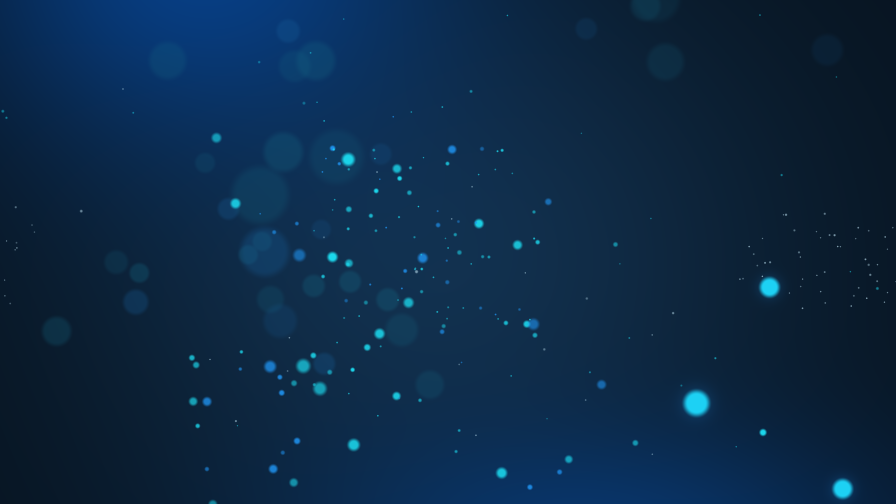
This background is drawn by a WebGL 1 fragment shader. Its source:

```glsl
precision highp float;
// Deep blue backdrop with drifting light particles: soft elliptical glows
// form the gradient, then hashed layers of faint bokeh discs, glowing dots
// and fine specks are scattered around chosen centres.

uniform vec2 u_resolution;

// Backdrop colours
const vec3 NIGHT = vec3(0.025, 0.070, 0.115);
const vec3 SLATE = vec3(0.070, 0.190, 0.305);
const vec3 ROYAL = vec3(0.025, 0.260, 0.560);
const vec3 OCEAN = vec3(0.030, 0.225, 0.460);

// Particle colours
const vec3 TEAL = vec3(0.08, 0.42, 0.53);
const vec3 AZURE = vec3(0.09, 0.38, 0.62);
const vec3 CYAN = vec3(0.11, 0.88, 0.96);
const vec3 BLUE = vec3(0.12, 0.58, 0.95);
const vec3 PALE = vec3(0.72, 0.86, 0.92);

// Three large dots spaced along a parabolic arc: y = x + y*i + z*i*i
const vec3 ARC = vec3(0.20, 0.545, -0.315);
const float ARC_START = 1.382;
const float ARC_STEP = 0.145;

const int MAX_DOTS = 100;

vec2 hash2(float n) {
  vec3 q = fract(vec3(n) * vec3(0.1031, 0.1030, 0.0973));
  q += dot(q, q.yzx + 33.33);
  return fract((q.xx + q.yz) * q.zy);
}

// Elliptical gaussian falloff
float glow(vec2 p, vec2 centre, vec2 size) {
  vec2 d = (p - centre) / size;
  return exp(-dot(d, d));
}

// Disc coverage; softness is the faded share of the radius
float disc(vec2 p, vec2 centre, float radius, float softness) {
  float pixel = 1.0 / u_resolution.y;
  float inner = max(radius * (1.0 - softness) - 0.5 * pixel, 0.0);
  return 1.0 - smoothstep(inner, radius + 0.5 * pixel, length(p - centre));
}

// Scatter discs with a density that peaks at the centre.
// radii holds minimum and maximum; look holds softness and opacity.
vec3 scatter(vec3 colour, vec2 p, int count, float seed, vec2 centre,
             vec2 spread, vec2 radii, vec2 look, vec3 tintA, vec3 tintB) {
  for (int i = 0; i < MAX_DOTS; i++) {
    if (i >= count) break;
    float n = seed + float(i) * 3.0;
    vec2 place = centre + spread * (hash2(n) + hash2(n + 1.0) - 1.0);
    vec2 trait = hash2(n + 2.0);
    float radius = mix(radii.x, radii.y, trait.x * trait.x);
    float opacity = look.y * mix(0.55, 1.0, fract(trait.y * 7.0));
    vec3 tint = mix(tintA, tintB, step(0.68, trait.y));
    colour = mix(colour, tint, opacity * disc(p, place, radius, look.x));
  }
  return colour;
}

vec3 backdrop(vec2 p) {
  vec3 colour = mix(NIGHT, SLATE, glow(p, vec2(0.87, 0.48), vec2(0.72, 0.62)));
  colour = mix(colour, ROYAL, 0.90 * glow(p, vec2(0.40, 1.08), vec2(0.48, 0.38)));
  return mix(colour, OCEAN, 0.85 * glow(p, vec2(1.18, -0.06), vec2(0.58, 0.22)));
}

// Large dots with a slight halo
vec3 arcDots(vec3 colour, vec2 p) {
  for (int i = 0; i < 3; i++) {
    float k = float(i);
    vec2 place = vec2(ARC_START + ARC_STEP * k, dot(ARC, vec3(1.0, k, k * k)));
    float radius = i == 0 ? 0.030 : 0.023;
    colour = mix(colour, BLUE, 0.25 * glow(p, place, vec2(radius)));
    colour = mix(colour, mix(BLUE, CYAN, 0.8), disc(p, place, radius, 0.4));
  }
  return colour;
}

void main() {
  // Height runs from 0 to 1; width is normalised to a 16:9 frame
  vec2 p = gl_FragCoord.xy / u_resolution.y;
  p.x += 0.5 * (16.0 / 9.0 - u_resolution.x / u_resolution.y);
  vec3 colour = backdrop(p);

  // Faint bokeh, mostly left of the middle
  colour = scatter(colour, p, 26, 11.0, vec2(0.58, 0.53), vec2(0.56, 0.46),
                   vec2(0.022, 0.066), vec2(0.30, 0.30), TEAL, AZURE);
  colour = scatter(colour, p, 6, 213.0, vec2(1.30, 0.88), vec2(0.55, 0.26),
                   vec2(0.015, 0.055), vec2(0.30, 0.18), TEAL, AZURE);

  // Glowing dots in the centre and along the lower part
  colour = scatter(colour, p, 32, 307.0, vec2(0.79, 0.50), vec2(0.48, 0.36),
                   vec2(0.005, 0.016), vec2(0.50, 0.95), CYAN, BLUE);
  colour = scatter(colour, p, 28, 521.0, vec2(0.79, 0.16), vec2(0.82, 0.24),
                   vec2(0.005, 0.020), vec2(0.50, 0.95), CYAN, BLUE);
  colour = arcDots(colour, p);

  // Fine specks: central cloud, wide dust, right drift, left edge
  colour = scatter(colour, p, 75, 701.0, vec2(0.82, 0.50), vec2(0.36, 0.38),
                   vec2(0.0018, 0.0050), vec2(0.50, 0.85), CYAN, BLUE);
  colour = scatter(colour, p, 60, 1009.0, vec2(0.95, 0.50), vec2(1.05, 0.65),
                   vec2(0.0015, 0.0038), vec2(0.50, 0.65), CYAN, PALE);
  colour = scatter(colour, p, 50, 1301.0, vec2(1.67, 0.48), vec2(0.22, 0.14),
                   vec2(0.0015, 0.0028), vec2(0.50, 0.75), PALE, PALE);
  colour = scatter(colour, p, 12, 1511.0, vec2(0.03, 0.50), vec2(0.08, 0.13),
                   vec2(0.0014, 0.0022), vec2(0.50, 0.55), PALE, PALE);

  gl_FragColor = vec4(colour, 1.0);
}
```
